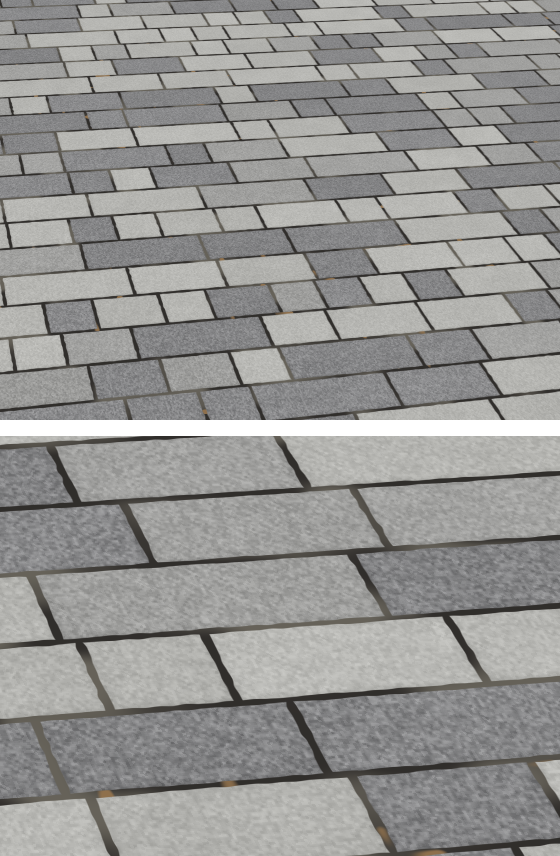
Top: the whole. Bottom: its middle third, enlarged.
Give the GLSL for this texture, as a Shadertoy shader.

```glsl
// Grey concrete paving in staggered rows of mixed block lengths, seen in perspective.

#define ROW_SCALE 26.5      // rows per unit of projected depth
#define LENGTH_SCALE 18.0   // block lengths per unit of projected width
#define JOINT 0.036         // half joint width, in row heights
#define CHIPPING 0.022      // raggedness of the block edges
#define GRAIN 0.17          // strength of the stone speckle
#define DARK_SHARE 0.31
#define MID_SHARE 0.23
#define LIGHT_STONE vec3(0.712, 0.712, 0.697)
#define MID_STONE vec3(0.625, 0.625, 0.618)
#define DARK_STONE vec3(0.528, 0.529, 0.535)
#define JOINT_DARK vec3(0.19, 0.18, 0.17)
#define JOINT_SAND vec3(0.40, 0.385, 0.35)

float hash(vec2 p) {
    return fract(sin(dot(p, vec2(127.1, 311.7))) * 43758.5453);
}

float noise(vec2 p) {
    vec2 i = floor(p), f = fract(p);
    f = f * f * (3.0 - 2.0 * f);
    return mix(mix(hash(i), hash(i + vec2(1, 0)), f.x),
               mix(hash(i + vec2(0, 1)), hash(i + vec2(1, 1)), f.x), f.y);
}

// Projects the canvas onto the ground: x runs along a row, y counts rows.
vec2 groundPlane(vec2 p) {
    float depth = p.y + 1.2865 - 0.0506 * p.x;
    float along = p.x - 0.548 * p.y - 0.393;
    float across = p.y + 0.091 * p.x - 0.807;
    return vec2(LENGTH_SCALE * along, ROW_SCALE * across) / depth;
}

// Four stock lengths, measured in row heights.
float blockLength(float pick) {
    return pick < 0.33 ? 1.05 : pick < 0.45 ? 1.45 : pick < 0.80 ? 2.08 : 2.8;
}

vec3 stoneColor(vec2 id) {
    float pick = hash(id + 37.3);
    vec3 stone = pick < DARK_SHARE ? DARK_STONE
               : pick < DARK_SHARE + MID_SHARE ? MID_STONE : LIGHT_STONE;
    return stone + 0.035 * (hash(id + 71.9) - 0.5);
}

void mainImage(out vec4 fragColor, in vec2 fragCoord) {
    vec2 canvas = fragCoord / iResolution.y;
    vec2 ground = groundPlane(vec2(canvas.x, 1.0 - canvas.y));
    vec2 footprint = fwidth(ground);

    // Walk along the row to the block under this point
    float row = floor(ground.y);
    float left = -9.0 - 1.5 * hash(vec2(row, 5.7));
    float size = 1.0;
    vec2 id = vec2(0.0, row);
    for (int i = 0; i < 32; i++) {
        id.x = float(i);
        size = blockLength(hash(id + 13.1));
        if (ground.x < left + size) break;
        left += size;
    }
    vec2 local = vec2(ground.x - left, ground.y - row);

    // Ragged edges, filtered separately along and across the row
    vec2 edge = min(local, vec2(size, 1.0) - local);
    float chips = noise(ground * 9.0) - 0.5;
    vec2 border = edge + CHIPPING * chips;
    vec2 soft = 0.65 * footprint;
    vec2 inside = smoothstep(JOINT - soft, JOINT + soft, border);
    float block = inside.x * inside.y;

    // Speckle fades where its grains shrink below a pixel
    vec2 grainScale = vec2(31.0, 23.0);
    float fade = 1.0 / (1.0 + 0.35 * dot(footprint * grainScale, footprint * grainScale));
    float speckle = noise(ground * grainScale) + 0.5 * hash(floor(ground * grainScale * 1.3)) - 0.75;
    float mottling = noise(ground * 2.3 + id * 4.1) - 0.5;
    vec3 stone = stoneColor(id);
    float roughness = mix(1.0, 0.55, smoothstep(0.55, 0.70, stone.g));
    stone += GRAIN * roughness * fade * speckle + 0.025 * mottling;

    // Worn rim, darker toward the near side
    float rim = 1.0 - smoothstep(JOINT, 0.11, min(edge.x, edge.y));
    stone -= 0.045 * rim * mix(0.3, 1.0, local.y);

    // Shadowed joints, partly filled with sand and a few rusty crumbs
    float sand = smoothstep(0.45, 0.85, noise(ground * 1.7 + 19.0));
    vec3 joint = mix(JOINT_DARK, JOINT_SAND, sand);
    float crumbs = smoothstep(0.90, 0.96, noise(ground * 3.1 + 43.0));
    joint = mix(joint, vec3(0.56, 0.44, 0.30), crumbs);

    fragColor = vec4(clamp(mix(joint, stone, block), 0.0, 1.0), 1.0);
}
```
